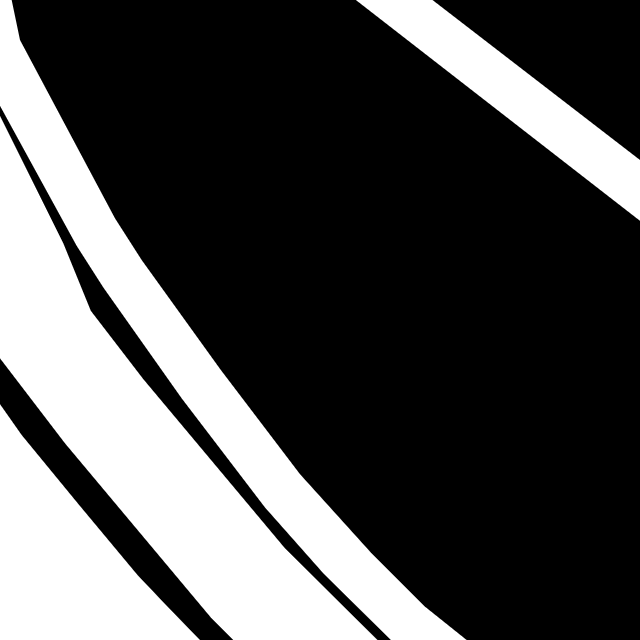
A Shadertoy shader for this background:

```glsl
// Black field with bold white bands: bent stripes sweep down the lower left
// and a straight stripe crosses the upper right corner. Each border is a chain
// of lines with a signed distance; smooth coverages of the borders are combined.

const float GRID = 768.0;              // layout units across the canvas, y downward
const vec3 INK = vec3(0.0);
const vec3 PAPER = vec3(1.0);

// Straight stripe: start and end of its two borders
const vec2 STRIPE_LOW_A = vec2(427.0, 0.0);
const vec2 STRIPE_LOW_B = vec2(768.0, 265.0);
const vec2 STRIPE_HIGH_A = vec2(519.0, 0.0);
const vec2 STRIPE_HIGH_B = vec2(768.0, 192.0);

// Bent borders, each running from top to bottom
const int KNOTS = 16;
const ivec2 FIELD = ivec2(0, 8);       // first and last knot in INNER
const ivec2 SLIVER_RIGHT = ivec2(9, 15);
const vec2 INNER[KNOTS] = vec2[KNOTS](
    vec2(14, 0), vec2(24, 48), vec2(138, 262), vec2(170, 312), vec2(265, 444),
    vec2(360, 569), vec2(445, 663), vec2(510, 728), vec2(560, 768),
    vec2(0, 127), vec2(92, 295), vec2(124, 345), vec2(218, 478),
    vec2(318, 609), vec2(388, 688), vec2(469, 768));

const ivec2 SLIVER_LEFT = ivec2(0, 5); // first and last knot in OUTER
const ivec2 STROKE_RIGHT = ivec2(6, 9);
const ivec2 STROKE_LEFT = ivec2(10, 15);
const vec2 OUTER[KNOTS] = vec2[KNOTS](
    vec2(0, 139), vec2(76, 292), vec2(109, 373), vec2(172, 455),
    vec2(342, 658), vec2(453, 768),
    vec2(0, 430), vec2(78, 532), vec2(253, 741), vec2(280, 768),
    vec2(0, 485), vec2(26, 522), vec2(95, 606), vec2(165, 690),
    vec2(203, 730), vec2(240, 768));

// Signed distance to a descending line, positive on its right
float lineSide(vec2 p, vec2 a, vec2 b) {
    vec2 along = b - a;
    vec2 offset = p - a;
    return (offset.x * along.y - offset.y * along.x) / length(along);
}

// Signed distance to the segment of a bent border at the height of p
float borderSide(vec2 p, vec2 knots[KNOTS], ivec2 range) {
    int segment = range.x;
    for (int i = range.x + 1; i < range.y; i++) {
        if (p.y > knots[i].y) segment = i;
    }
    return lineSide(p, knots[segment], knots[segment + 1]);
}

// Antialiased coverage of the positive side
float cover(float side, float pixel) {
    return clamp(0.5 + side / pixel, 0.0, 1.0);
}

// Coverage of the area between a left and a right border
float between(float left, float right, float pixel) {
    return clamp(cover(left, pixel) - cover(right, pixel), 0.0, 1.0);
}

void mainImage(out vec4 fragColor, in vec2 fragCoord) {
    vec2 uv = fragCoord / iResolution.xy;
    vec2 p = vec2(uv.x, 1.0 - uv.y) * GRID;
    float pixel = GRID / min(iResolution.x, iResolution.y);

    // White sweep on the left, cut by a thin sliver and a wider stroke
    float sweep = 1.0 - cover(borderSide(p, INNER, FIELD), pixel);
    float sliver = between(borderSide(p, OUTER, SLIVER_LEFT),
                           borderSide(p, INNER, SLIVER_RIGHT), pixel);
    float stroke = between(borderSide(p, OUTER, STROKE_LEFT),
                           borderSide(p, OUTER, STROKE_RIGHT), pixel);

    // Straight stripe in the upper right
    float stripe = between(lineSide(p, STRIPE_LOW_A, STRIPE_LOW_B),
                           lineSide(p, STRIPE_HIGH_A, STRIPE_HIGH_B), pixel);

    float white = max(sweep * (1.0 - sliver) * (1.0 - stroke), stripe);
    fragColor = vec4(mix(INK, PAPER, white), 1.0);
}
```
